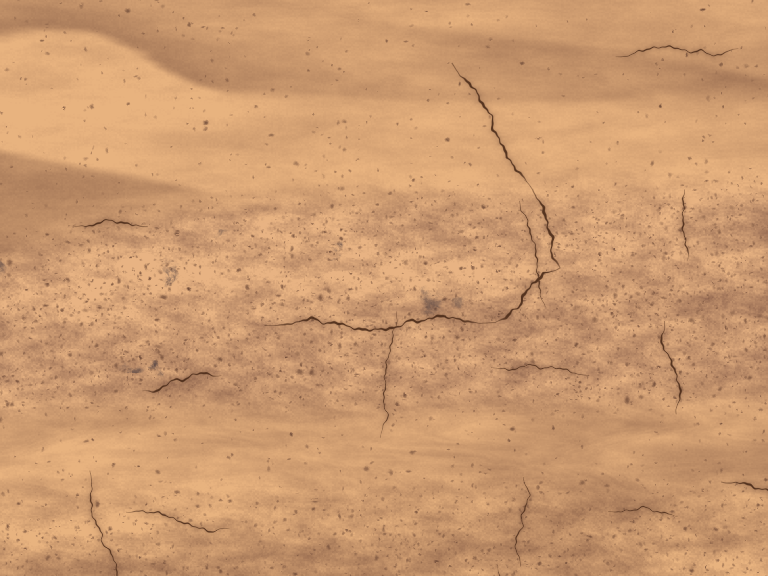
This texture is drawn by a WebGL 1 fragment shader. Its source:

```glsl
precision highp float;
uniform vec2 u_resolution;

const vec3 SHADE = vec3(0.640, 0.463, 0.340);
const vec3 LIGHT = vec3(0.900, 0.692, 0.492);
const vec3 SPECK = vec3(0.42, 0.28, 0.21);
const vec3 STONE = vec3(0.38, 0.30, 0.28);
const vec3 CRACK = vec3(0.27, 0.15, 0.08);
const float BASE_TONE = 0.69;
const float STREAK_CONTRAST = 0.29;
const float DRIFT_CONTRAST = 0.22;
const float RIDGE_CONTRAST = 0.25;
const float MOTTLE_CONTRAST = 0.28;
const float DUST_CONTRAST = 0.24;
const float CRACK_WIDTH = 0.0019;
const float CRACK_CELL = 0.25;
const float CRACK_CHANCE = 0.7;

float hash(vec2 p) { return fract(sin(dot(p, vec2(127.1, 311.7))) * 43758.55); }
vec2 hash2(vec2 p) { return vec2(hash(p), hash(p + 57.3)); }

// Cell k of the 3 by 3 block around the origin
vec2 neighbor(int k) {
  float n = float(k);
  return vec2(mod(n, 3.0), floor((n + 0.5) / 3.0)) - 1.0;
}

// Layered, warped sines: roughly -1 to 1
float waves(vec2 p) {
  float sum = 0.0, amp = 0.5;
  for (int i = 0; i < 6; i++) {
    sum += amp * sin(p.x + 1.6 * sin(p.y));
    p = mat2(1.5, 1.1, -1.1, 1.5) * p + 1.3 + sum;
    amp *= 0.62;
  }
  return sum;
}

// Cellular scatter of soft grains; radius is in cells
float grains(vec2 p, float scale, float density, float radius) {
  float cover = 0.0;
  for (int k = 0; k < 9; k++) {
    vec2 id = floor(p * scale) + neighbor(k);
    vec2 away = p * scale - id - hash2(id + scale);
    away *= mix(vec2(0.7, 1.2), vec2(1.2, 0.7), hash(id + 3.7));
    float size = radius * mix(0.45, 1.0, hash(id + 9.1));
    float strength = step(hash(id + 21.7), density) * mix(0.3, 1.0, hash(id + 33.2));
    cover = max(cover, strength * (1.0 - smoothstep(0.1 * size, size, length(away))));
  }
  return cover;
}

// Jagged tapering line from a to b: x is the line, y its soft surround
vec2 crack(vec2 p, vec2 a, vec2 b, float width) {
  float len = distance(a, b);
  vec2 dir = (b - a) / len;
  float along = dot(p - a, dir);
  float t = clamp(along / len, 0.0, 1.0);
  float s = along + 3.0 * a.x + 7.0 * a.y;
  float bend = 0.009 * sin(s * 27.0) + 0.003 * sin(s * 71.0 + 2.0 * sin(s * 39.0))
             + 0.0011 * sin(s * 229.0) + 0.0007 * sin(s * 461.0);
  float ends = smoothstep(0.0, 0.2, t) * smoothstep(1.0, 0.8, t);
  float side = dot(p - a, vec2(-dir.y, dir.x)) - bend * ends;
  float d = length(vec2(side, along - t * len));
  float w = width * (0.4 + 0.6 * ends) * (0.8 + 0.35 * sin(s * 140.0));
  float soft = 0.8 / u_resolution.y;
  return vec2((1.0 - smoothstep(w - soft, w + soft, d)) * (0.6 + 0.4 * ends), exp(-d / 0.005) * ends);
}

// One possible crack per cell, lying either across or upright
vec2 scatteredCracks(vec2 p) {
  vec2 best = vec2(0.0);
  for (int k = 0; k < 9; k++) {
    vec2 id = floor(p / CRACK_CELL) + neighbor(k);
    vec2 mid = (id + 0.2 + 0.6 * hash2(id + 44.0)) * CRACK_CELL;
    float angle = 1.57 * step(0.6, hash(id + 12.0)) + 0.55 * (hash(id + 15.0) - 0.5);
    vec2 reach = vec2(cos(angle), sin(angle)) * mix(0.05, 0.115, hash(id + 18.0));
    float present = step(hash(id + 31.0), CRACK_CHANCE * mix(1.0, 0.4, smoothstep(0.65, 0.75, mid.y)));
    float width = CRACK_WIDTH * mix(0.35, 0.95, hash(id + 27.0));
    best = max(best, present * crack(p, mid - reach, mid + reach, width));
  }
  return best;
}

// Shadow with a crisp lower crest that fades upward
float duneShadow(float height, float fade) {
  return smoothstep(-0.014, 0.014, height) * exp(-max(height, 0.0) / fade);
}

void main() {
  vec2 p = gl_FragCoord.xy / u_resolution.y;
  float streak = waves(p * vec2(3.0, 17.0) + 2.0);
  float drift = waves(p * vec2(2.1, 6.0) + 8.0);
  float ridge = waves(p * vec2(13.0, 46.0) + 5.0 + drift);
  float y = p.y + 0.025 * drift;

  // Smooth dunes above, gritty ground in the middle and at the foot
  float dunes = smoothstep(0.62, 0.72, y);
  float wedge = smoothstep(-0.01, 0.01, 0.735 - 0.2 * p.x - p.y + 0.008 * drift)
              * smoothstep(0.0, 0.12, y - 0.5 - 0.3 * p.x);
  float band = smoothstep(0.25, 0.36, y) * (1.0 - dunes) * (1.0 - wedge);
  float grit = 0.15 + 0.85 * band + 0.55 * (1.0 - smoothstep(0.08, 0.2, y));
  float crest = 0.83 + 0.12 * (1.0 - smoothstep(0.1, 0.42, p.x)) + 0.01 * sin(p.x * 5.0);
  float farCrest = 0.965 - 0.17 * (p.x - 0.7) + 0.01 * sin(p.x * 7.0);
  float shadow = (0.8 + 0.5 * streak) * duneShadow(p.y - crest + 0.02 * streak, 0.09)
               * mix(0.8, 0.35, smoothstep(0.3, 0.6, p.x))
               + 0.5 * duneShadow(farCrest - p.y, 0.04) * smoothstep(0.5, 0.8, p.x);
  float stain = exp(-pow((y - 0.35) / 0.06, 2.0)) * smoothstep(-0.3, 0.6, streak + 0.4 * ridge);

  // Sand tone
  float tone = BASE_TONE + STREAK_CONTRAST * streak * mix(1.0, 0.75, dunes) + DRIFT_CONTRAST * drift;
  tone += 0.2 * dunes + 0.15 * duneShadow(crest - p.y, 0.05) - shadow - 0.62 * wedge - 0.07 * band;
  tone -= stain * mix(0.75, 0.35, smoothstep(0.1, 0.9, p.x));
  tone += RIDGE_CONTRAST * ridge * mix(1.0, 0.45, max(dunes, wedge));
  tone += MOTTLE_CONTRAST * min(grit, 1.0) * waves(p * vec2(55.0, 85.0));
  tone += DUST_CONTRAST * (hash(floor(p * 300.0)) - 0.5) * (0.25 + 0.75 * grit);
  vec3 color = mix(SHADE, LIGHT, clamp(tone, -0.25, 1.04)) + vec3(0.0, 0.002, 0.014) * band;

  // Ragged grains, thicker in some patches, and stone clumps
  vec2 ragged = p + 0.0016 * vec2(waves(p * 190.0), waves(p * 210.0 + 5.0));
  float crowd = grit * (1.0 + 0.8 * ridge);
  float specks = max(0.55 * grains(ragged, 120.0, 0.33 * crowd, 0.5), 0.8 * grains(ragged, 60.0, 0.2 * crowd, 0.36));
  color = mix(color, SPECK, max(specks, grains(ragged, 30.0, 0.08 * crowd, 0.24)));
  vec2 clumped = p + 0.011 * vec2(waves(p * 70.0), waves(p * 60.0 + 5.0));
  float stones = grains(clumped, 8.0, 0.2 * band, 0.22);
  color = mix(color, STONE, stones * clamp(0.6 + 0.8 * waves(p * 130.0), 0.0, 1.0));

  // Long broken crack, then the small ones
  vec2 top = vec2(0.925, 0.67), side = vec2(0.972, 0.535), low = vec2(0.86, 0.44);
  vec2 cracks = max(scatteredCracks(p), crack(p, vec2(0.785, 0.89), top, CRACK_WIDTH));
  cracks = max(cracks, crack(p, top, side, 1.2 * CRACK_WIDTH));
  cracks = max(cracks, crack(p, side, low, 1.2 * CRACK_WIDTH));
  cracks = max(cracks, crack(p, low, vec2(0.46, 0.435), CRACK_WIDTH));
  color = mix(color, SPECK, 0.35 * cracks.y);
  gl_FragColor = vec4(mix(color, CRACK, 0.85 * cracks.x), 1.0);
}
```
